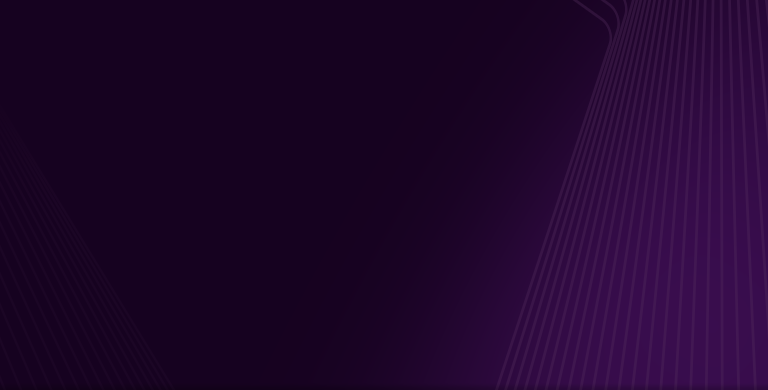
Reproduce this background procedurally as a Shadertoy shader.

```glsl
// A dark violet backdrop with a tilted purple glow at the right,
// a fan of fine lines with rounded shoulders over it, and a fainter fan at
// the lower left. Line spacing and slope are formulas of the line index.

// Anti-aliased stroke coverage from a distance, in canvas heights.
float stroke(float dist, float halfWidth) {
    return clamp((halfWidth - abs(dist)) * iResolution.y + 0.5, 0.0, 1.0);
}

// Intersection of two half-planes with a rounded corner.
float roundedCorner(float a, float b, float radius) {
    vec2 q = vec2(a, b) + radius;
    return length(max(q, 0.0)) + min(max(q.x, q.y), 0.0) - radius;
}

// Bright fan: each line climbs to the right, then folds back at a shoulder.
float rightFan(vec2 p) {
    float cover = 0.0;
    for (int i = 0; i < 26; i++) {
        float k = float(i);
        float top = 1.601 + 0.0064 * k + 0.00041 * k * k;
        float bottom = 1.273 + 0.0228 * k + 0.00052 * k * k;
        float lean = bottom - top;
        float side = (p.x - top - lean * p.y) * inversesqrt(1.0 + lean * lean);
        float shoulder = dot(p - vec2(1.474 + 0.0718 * k, 0.0), vec2(0.58, -0.81));
        cover = max(cover, stroke(roundedCorner(side, shoulder, 0.04), 0.0035));
    }
    return cover;
}

// Faint fan: lines get steeper and wider apart towards the left edge.
float leftFan(vec2 p) {
    float cover = 0.0;
    for (int i = 0; i < 16; i++) {
        float k = float(i);
        float bottom = 0.446 - 0.0154 * k - 0.0009 * k * k;
        float slope = 0.612 - 0.014 * k;
        float dist = (p.x - bottom + slope * (1.0 - p.y)) * inversesqrt(1.0 + slope * slope);
        cover = max(cover, stroke(dist, 0.0030));
    }
    return cover;
}

void mainImage(out vec4 fragColor, in vec2 fragCoord) {
    // Canvas heights, with y measured downwards from the top edge.
    vec2 p = vec2(fragCoord.x, iResolution.y - fragCoord.y) / iResolution.y;
    p.x *= 1.9692 * iResolution.y / iResolution.x;

    // Tilted glow: a flat core with a steep flank across, a soft fade along
    vec2 fromGlow = p - vec2(1.885, 0.692);
    float across = abs(dot(fromGlow, vec2(0.85, 0.52))) / 0.551;
    float along = (dot(fromGlow, vec2(-0.52, 0.85)) - 0.154) / 1.03;
    float glow = exp(-across * across * across - along * along);
    vec3 color = mix(vec3(0.087, 0.008, 0.124), vec3(0.223, 0.050, 0.304), glow);

    // Line fans
    vec3 lineColor = vec3(0.32, 0.17, 0.36);
    color = mix(color, lineColor, 0.36 * rightFan(p));
    color = mix(color, lineColor, 0.085 * leftFan(p) * smoothstep(0.15, 0.55, p.y));

    // Thin shade along the bottom edge
    color *= 1.0 - 0.2 * smoothstep(0.98, 1.0, p.y);
    fragColor = vec4(color, 1.0);
}
```
